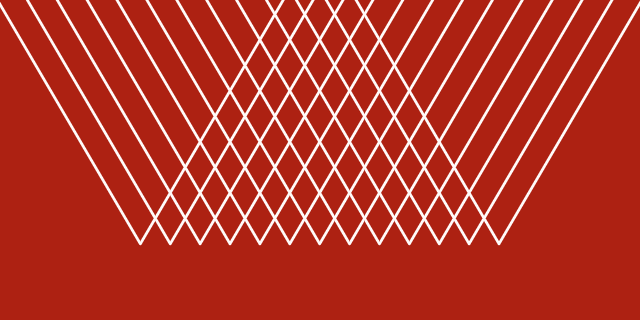
This background is drawn by a WebGL 1 fragment shader. Its source:

```glsl
precision highp float;
// A row of thirteen tall white V strokes on a flat red ground.
// Each V is a mirrored ray distance; overlapping arms weave a diamond
// lattice in the middle and run off the top edge as parallel lines.

uniform vec2 u_resolution;

const vec3 RED = vec3(0.68, 0.13, 0.07);
const vec3 WHITE = vec3(1.0, 0.985, 0.98);

// Lengths are in canvas heights, with x measured from the centre.
const int V_COUNT = 13;
const float V_SPACING = 0.0934;
const float ROW_CENTRE = -0.001;
const float TIP_HEIGHT = 0.238;
const float ARM_LEAN = 0.586;
const float HALF_STROKE = 0.0043;

// Distance to an endless V opening upward, with a rounded tip.
float vDistance(vec2 p, vec2 tip, float lean) {
  vec2 q = vec2(abs(p.x - tip.x), p.y - tip.y);
  vec2 arm = normalize(vec2(lean, 1.0));
  return length(q - arm * max(dot(q, arm), 0.0));
}

// Distance to the nearest V in an evenly spaced row.
float rowDistance(vec2 p, vec2 centre, float spacing, float lean) {
  float nearest = 1e3;
  float middle = 0.5 * float(V_COUNT - 1);
  for (int i = 0; i < V_COUNT; i++) {
    vec2 tip = centre + vec2((float(i) - middle) * spacing, 0.0);
    nearest = min(nearest, vDistance(p, tip, lean));
  }
  return nearest;
}

// Stroke coverage with an edge one pixel wide.
float strokeMask(float dist, float halfWidth, float pixel) {
  return clamp((halfWidth - dist) / pixel + 0.5, 0.0, 1.0);
}

void main() {
  float pixel = 1.0 / u_resolution.y;
  vec2 p = gl_FragCoord.xy * pixel;
  p.x -= 0.5 * u_resolution.x * pixel;

  float dist = rowDistance(p, vec2(ROW_CENTRE, TIP_HEIGHT), V_SPACING, ARM_LEAN);
  float ink = strokeMask(dist, HALF_STROKE, pixel);
  gl_FragColor = vec4(mix(RED, WHITE, ink), 1.0);
}
```
